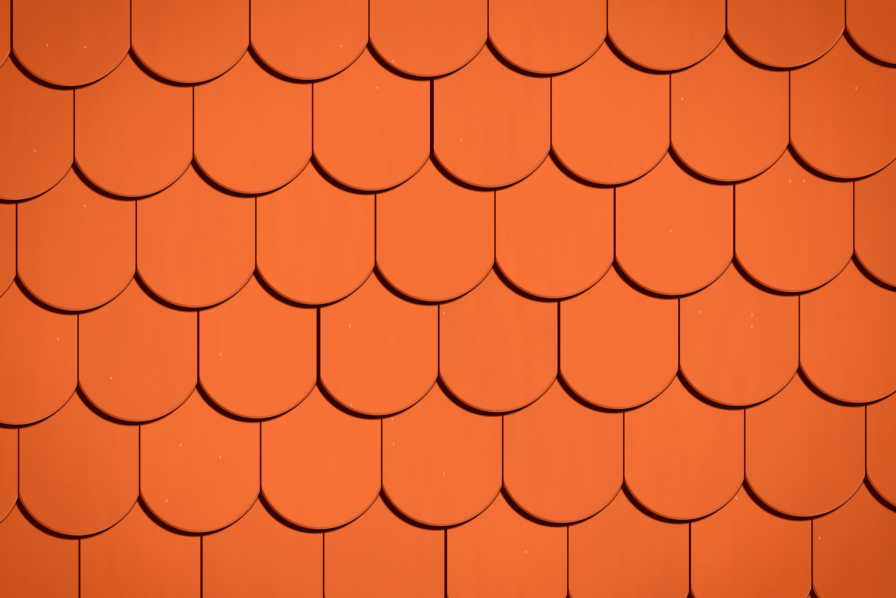
Reproduce this texture procedurally as a Shadertoy shader.

```glsl
const vec3 SHADOW = vec3(0.21, 0.01, 0.0);
const vec3 SEAM = vec3(0.36, 0.06, 0.01);
const vec3 EDGE = vec3(0.61, 0.19, 0.04);
const vec3 LIP = vec3(0.83, 0.39, 0.22);

float hash(vec2 p) {
    return fract(sin(dot(p, vec2(127.1, 311.7))) * 43758.5453);
}

float noise(vec2 p) {
    vec2 i = floor(p), f = fract(p);
    f = f * f * (3.0 - 2.0 * f);
    return mix(mix(hash(i), hash(i + vec2(1, 0)), f.x),
               mix(hash(i + vec2(0, 1)), hash(i + vec2(1, 1)), f.x), f.y);
}

// Courses narrow slightly towards the top
float tileWidth(float row) {
    return 0.1992 + 0.0002 * row * row;
}

// Horizontal position in tiles; seams lie on whole numbers
float tileColumn(float x, float row) {
    float start = 0.1328 - 0.00055 * (5.0 - row) * (5.0 - row);
    return (x - start) / tileWidth(row) + 0.5 * mod(row + 1.0, 2.0);
}

// Position from the bottom centre of the nearest tile in a course
vec2 tileLocal(vec2 p, float row) {
    float bottom = 0.853 - 0.188 * row + 0.026 * p.x;
    return vec2((fract(tileColumn(p.x, row)) - 0.5) * tileWidth(row), p.y - bottom);
}

// Signed distance to the rounded lower end, negative on the tile
float tileDistance(vec2 q) {
    float radius = 0.109;
    return length(vec2(q.x, min(q.y - radius, 0.0))) - radius;
}

float inside(float d, float blur) {
    return 1.0 - smoothstep(-blur, blur, d);
}

void mainImage(out vec4 fragColor, in vec2 fragCoord) {
    vec2 p = fragCoord / iResolution.y;
    vec2 fromCentre = fragCoord / iResolution.xy - 0.5;
    float aa = 0.8 / iResolution.y;

    // Clay, darker towards the corners, with faint upright streaks
    float falloff = smoothstep(0.06, 0.42, dot(fromCentre * fromCentre, vec2(1.0, 0.7)));
    vec3 clay = mix(vec3(0.96, 0.44, 0.21), vec3(0.80, 0.32, 0.11), falloff);
    clay *= 0.985 + 0.02 * noise(p * vec2(70.0, 14.0)) + 0.01 * noise(p * 160.0);

    // Sparse pale chips
    vec2 cell = floor(p * 45.0);
    vec2 chipCentre = 0.3 + 0.4 * vec2(hash(cell + 3.0), hash(cell + 8.0));
    float chip = length((fract(p * 45.0) - chipCentre) * vec2(1.0, 0.6)) - 0.045;
    clay += 0.22 * step(0.992, hash(cell)) * inside(chip, aa * 45.0);

    // Lay the courses from the lowest up, each overlapping the last
    vec3 color = clay;
    for (float row = 6.0; row >= 0.0; row--) {
        vec2 q = tileLocal(p, row);
        float d = tileDistance(q);
        float column = tileColumn(p.x, row);
        float side = smoothstep(-0.08, 0.03, q.x);

        // Contact line and shadow falling down to the left
        color = mix(color, EDGE, inside(d - 0.0022, aa));
        float shadowDistance = tileDistance(tileLocal(p + vec2(0.007), row));
        color = mix(color, SHADOW, inside(shadowDistance, aa + 0.001));

        // Face with a thin lip along the curve
        vec3 face = clay * (0.98 + 0.035 * hash(vec2(floor(column), row)));
        face = mix(face, mix(EDGE, LIP, side), inside(-d - 0.0035, aa + 0.0005));

        // Seam between neighbours, a few of them wider
        float gap = 0.5 * tileWidth(row) - abs(q.x);
        float wear = hash(vec2(floor(column + 0.5), row + 20.0));
        float seam = gap - 0.0013 - 0.0022 * pow(wear, 8.0);
        face = mix(face, mix(SEAM, SHADOW, wear * wear), inside(seam, aa));

        color = mix(color, face, inside(d, aa));
    }
    fragColor = vec4(color, 1.0);
}
```
